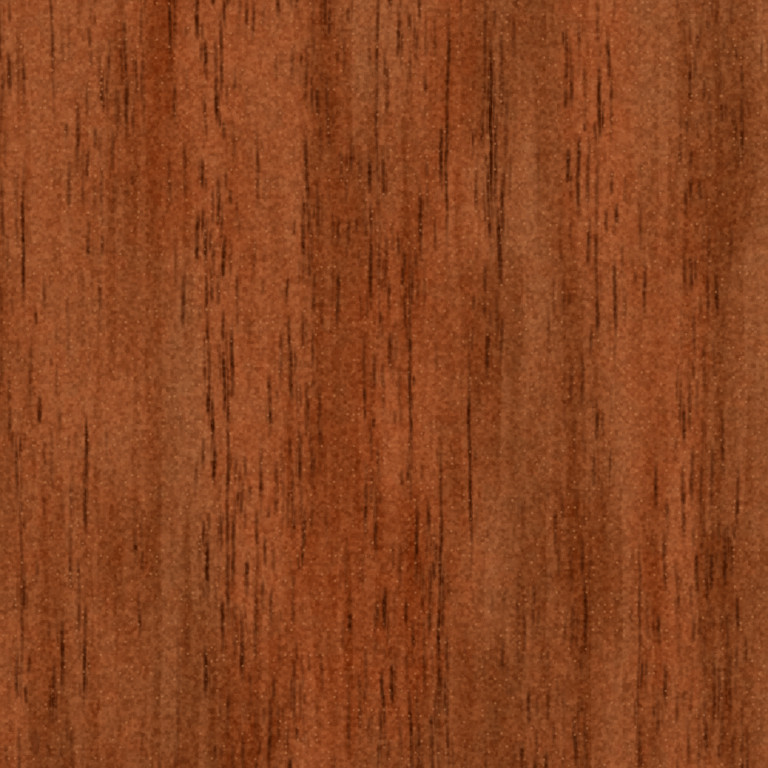
Reproduce this texture procedurally as a WebGL 1 fragment shader.

```glsl
precision highp float;
uniform vec2 u_resolution;

float hash(vec2 p) {
  vec3 q = fract(p.xyx * vec3(0.1031, 0.1030, 0.0973));
  q += dot(q, q.yzx + 33.33);
  return fract((q.x + q.y) * q.z);
}

// Smooth cellular noise: jittered points blended by distance
float cells(vec2 p) {
  vec2 base = floor(p);
  float sum = 0.0, total = 0.0001;
  for (int j = -1; j <= 1; j++) {
    for (int i = -1; i <= 1; i++) {
      vec2 cell = base + vec2(float(i), float(j));
      vec2 d = cell + 0.15 + 0.7 * vec2(hash(cell), hash(cell + 57.0)) - p;
      float weight = pow(max(1.0 - dot(d, d) / 1.3225, 0.0), 7.0);
      sum += weight * hash(cell + 113.0);
      total += weight;
    }
  }
  return sum / total;
}

// Scattered upright slits with tapered ends; density decides how many show
float pores(vec2 uv, vec2 grid, float width, float density, float seed) {
  vec2 base = floor(uv * grid);
  float dark = 0.0;
  for (int j = -1; j <= 1; j++) {
    for (int i = -1; i <= 1; i++) {
      vec2 cell = base + vec2(float(i), float(j));
      vec2 key = cell + seed;
      vec2 d = uv - (cell + vec2(hash(key), hash(key + 17.0))) / grid;
      d.x += d.y * (hash(key + 31.0) - 0.4) * 0.025;
      float reach = mix(0.15, 0.7, hash(key + 43.0)) / grid.y;
      float body = 1.0 - smoothstep(0.0, width, abs(d.x));
      float taper = 1.0 - smoothstep(reach * 0.3, reach, abs(d.y));
      float shown = smoothstep(0.0, 0.25, density - 0.2 - 0.65 * hash(key + 71.0));
      dark = max(dark, body * taper * shown * mix(0.4, 1.0, hash(key + 89.0)));
    }
  }
  return dark;
}

// Sparse pale flecks
float flecks(vec2 p) {
  vec2 cell = floor(p);
  vec2 centre = 0.35 + 0.3 * vec2(hash(cell + 5.0), hash(cell + 23.0));
  float dotMask = 1.0 - smoothstep(0.05, 0.35, length(fract(p) - centre));
  return dotMask * smoothstep(0.75, 1.0, hash(cell + 41.0));
}

void main() {
  vec2 uv = gl_FragCoord.xy / u_resolution;
  vec2 grain = uv;
  grain.x += 0.001 * sin(uv.y * 19.0 + uv.x * 9.0) + 0.0005 * sin(uv.y * 61.0 + uv.x * 40.0);

  // Upright boards of tone, soft clouds and narrow fibres
  float board = cells(grain * vec2(13.0, 0.9) + 3.0);
  float cloud = cells(uv * vec2(9.0, 6.0) + 40.0);
  float fibre = cells(grain * vec2(100.0, 6.0) + 9.0);
  float strand = cells(grain * vec2(42.0, 2.5) + 77.0);
  float tone = 0.53 + 0.75 * (board - 0.5) + 0.5 * (cloud - 0.5)
             + 0.55 * (fibre - 0.5) + 0.45 * (strand - 0.5);
  vec3 color = mix(vec3(0.470, 0.213, 0.080), vec3(0.595, 0.318, 0.168), clamp(tone, 0.0, 1.0));

  // Hue drifts between russet and olive tan
  float hue = cells(grain * vec2(11.0, 1.6) + 151.0) + 0.5 * cells(uv * 60.0 + 31.0) - 0.75;
  color += hue * vec3(-0.030, 0.018, 0.024);

  // Pores gather in upright clusters, with a few long dark lines
  float density = 0.7 * cells(grain * vec2(26.0, 3.0) + 21.0) + 0.3 * cells(vec2(grain.x * 9.0, 8.5));
  float lineDensity = cells(vec2(grain.x * 12.0, 5.5));
  float dark = pores(grain, vec2(80.0, 10.0), 0.0048, density, 0.0);
  dark = max(dark, 0.65 * pores(grain, vec2(105.0, 17.0), 0.0042, density, 200.0));
  dark = max(dark, pores(grain, vec2(26.0, 2.2), 0.0042, lineDensity, 400.0));
  dark *= 0.55 + 0.85 * cells(grain * vec2(150.0, 75.0) + 12.0);
  color = mix(color, vec3(0.27, 0.105, 0.025), min(0.9 * dark, 0.9));

  // Dusty surface
  float dust = 0.6 * cells(uv * 190.0) + 0.6 * cells(uv * 270.0 + 63.0) - 0.6;
  color += dust * vec3(0.135, 0.110, 0.085);
  color = mix(color, vec3(0.76, 0.50, 0.32), 0.5 * flecks(uv * 125.0));
  gl_FragColor = vec4(color, 1.0);
}
```
